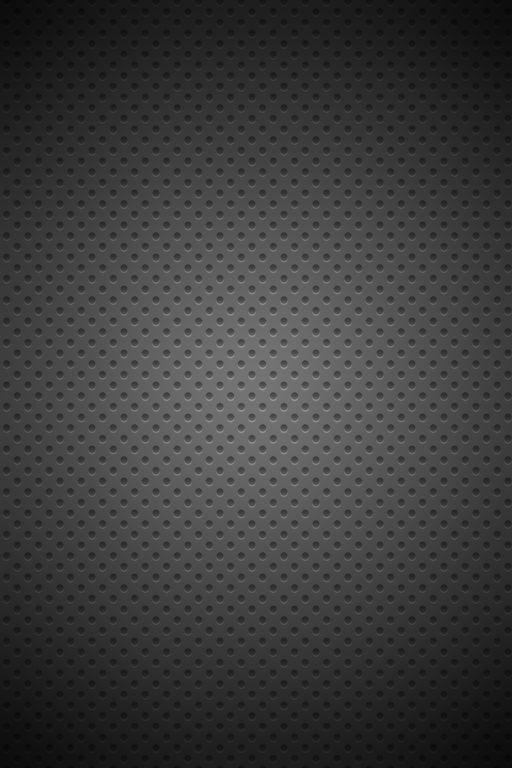
A WebGL 2 fragment shader for this pattern:

```glsl
#version 300 es
precision highp float;

#define CELLS vec2(24.0, 36.0)
#define PHASE vec2(0.31, -0.06)
#define PIT_RADIUS 0.17
#define RIM_DROP 0.07
#define PIT_DARK 0.58
#define PIT_LIGHT 0.86
#define RIM_GAIN 0.36
#define GLOW_PEAK 0.51
#define GLOW_FALL 0.83
#define GLOW_CORE 0.07
#define GLOW_FLOOR 0.03
#define EDGE_ROUND 0.03

uniform vec2 u_resolution;
out vec4 fragColor;

// Distance from the centre per axis, flattened at the borders so it wraps smoothly
vec2 wrappedOffset(vec2 uv) {
  vec2 toEdge = 0.5 - abs(uv - 0.5);
  return 0.5 - sqrt(toEdge * toEdge + EDGE_ROUND * EDGE_ROUND);
}

// Round glow with a soft core and a soft dark floor
float glow(vec2 uv) {
  vec2 d = wrappedOffset(uv) * vec2(2.0 / 3.0, 1.0);
  float level = GLOW_PEAK - GLOW_FALL * sqrt(dot(d, d) + GLOW_CORE * GLOW_CORE);
  float above = level - GLOW_FLOOR;
  return 0.5 * (level + GLOW_FLOOR + sqrt(above * above + 0.001));
}

float disc(vec2 p, float radius, float blur) {
  return 1.0 - smoothstep(-blur, blur, length(p) - radius);
}

// Brightness factor of one pit: shaded hollow with a lit lower rim
float pitShade(vec2 p, float blur) {
  float hollow = disc(p, PIT_RADIUS, blur);
  float rim = disc(p + vec2(0.0, RIM_DROP), PIT_RADIUS, blur) * (1.0 - hollow);
  float depth = smoothstep(-PIT_RADIUS, PIT_RADIUS, p.y);
  float inside = mix(PIT_LIGHT, PIT_DARK, depth);
  return mix(1.0, inside, hollow) + RIM_GAIN * rim;
}

void main() {
  vec2 uv = gl_FragCoord.xy / u_resolution;
  vec2 grid = uv * CELLS - PHASE;
  vec2 pixel = CELLS / u_resolution;
  float blur = 0.75 * max(pixel.x, pixel.y);

  // Two interleaved square grids make the staggered rows
  float shade = 1.0;
  for (int i = 0; i < 2; i++) {
    vec2 p = fract(grid + 0.5 * float(i) + 0.5) - 0.5;
    shade *= pitShade(p, blur);
  }

  fragColor = vec4(vec3(glow(uv) * shade), 1.0);
}
```
